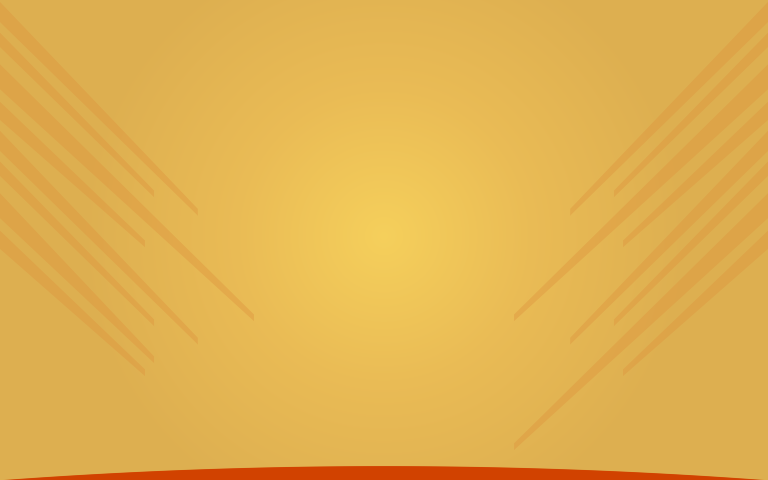
Write a WebGL 2 fragment shader that draws this background.

```glsl
#version 300 es
precision highp float;

uniform vec2 u_resolution;
out vec4 outColor;

const vec3 GLOW_CORE = vec3(0.961, 0.812, 0.357);
const vec3 GLOW_MID = vec3(0.914, 0.733, 0.333);
const vec3 GLOW_RIM = vec3(0.867, 0.686, 0.314);
const vec3 STREAK = vec3(0.87, 0.58, 0.24);
const vec3 HILL = vec3(0.82, 0.26, 0.0);

const float GROUP_STEP = 0.2685;
const float TIP_WIDTH = 0.014;

// Streak kinds: start depth, reach, drop, width at the side
const vec4 KINDS[4] = vec4[4](
    vec4(0.025, 0.412, 0.417, 0.042),
    vec4(0.083, 0.321, 0.321, 0.030),
    vec4(0.160, 0.529, 0.502, 0.052),
    vec4(0.231, 0.302, 0.277, 0.038));

// Coverage of a signed distance, negative inside
float cover(float dist, float pixel) {
    return 1.0 - smoothstep(-0.6 * pixel, 0.6 * pixel, dist);
}

vec3 radialGlow(float radius) {
    vec3 inner = mix(GLOW_CORE, GLOW_MID, clamp(radius / 0.31, 0.0, 1.0));
    return mix(inner, GLOW_RIM, clamp((radius - 0.31) / 0.315, 0.0, 1.0));
}

// Tapered streak with an upright cut at its tip
float streak(vec2 q, vec4 kind, float pixel) {
    float along = q.x / kind.y;
    float halfWidth = 0.5 * mix(kind.w, TIP_WIDTH, clamp(along, 0.0, 1.0));
    float middle = kind.x + kind.z * along;
    float band = (abs(q.y - middle) - halfWidth) * 0.71;
    return cover(max(band, q.x - kind.y), pixel);
}

// Two stacked groups of streaks; the lower long one is cut short on the left
float streaks(vec2 q, bool leftSide, float pixel) {
    float total = 0.0;
    for (int i = 0; i < 8; i++) {
        vec4 kind = KINDS[i % 4];
        if (i == 6 && leftSide) kind.yz = KINDS[1].yz;
        kind.x += float(i / 4) * GROUP_STEP;
        total = max(total, streak(q, kind, pixel));
    }
    return total;
}

// Shallow circular arc rising from the bottom
float hill(vec2 p, float halfChord, float rise) {
    float radius = (halfChord * halfChord + rise * rise) / (2.0 * rise);
    return length(p - vec2(0.0, rise - radius)) - radius;
}

void main() {
    float pixel = 1.0 / u_resolution.y;
    float aspect = u_resolution.x * pixel;
    vec2 p = gl_FragCoord.xy * pixel;
    vec2 centered = p - vec2(0.5 * aspect, 0.0);

    vec3 color = radialGlow(length(centered - vec2(0.0, 0.508)));

    // Distance from the nearer side, depth from the top
    vec2 q = vec2(min(p.x, aspect - p.x), 1.0 - p.y);
    color = mix(color, STREAK, 0.42 * streaks(q, centered.x < 0.0, pixel));

    color = mix(color, HILL, cover(hill(centered, 0.495 * aspect, 0.029), pixel));
    outColor = vec4(color, 1.0);
}
```
